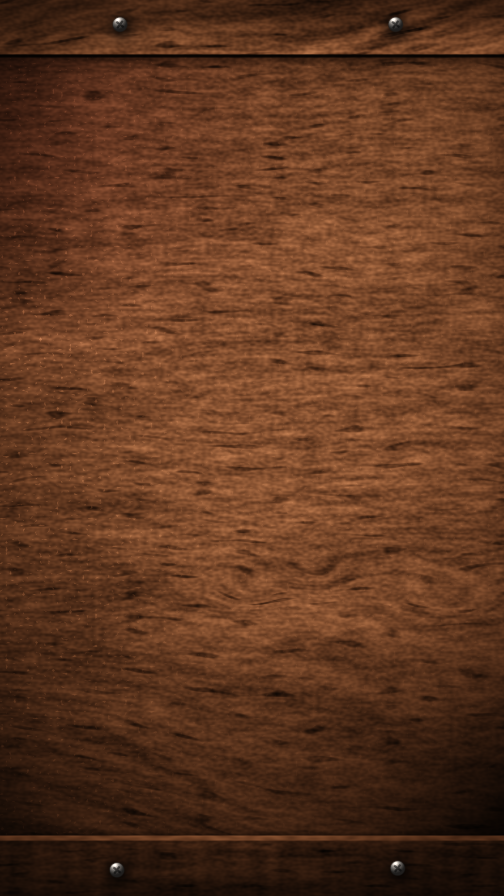
Reproduce this texture procedurally as a Shadertoy shader.

```glsl
// A dark wooden panel held between two screwed-down planks at top and bottom.
// Stretched gradient noise, bent by knots and arcs, gives the grain; broad
// light falloff, bevels and domed screw heads are laid over it.

float hash(vec2 p) {
    vec3 q = fract(vec3(p.xyx) * 0.1031);
    q += dot(q, q.yzx + 33.33);
    return fract((q.x + q.y) * q.z);
}

vec2 gradient(vec2 cell) {
    float angle = 6.2832 * hash(cell);
    return vec2(cos(angle), sin(angle));
}

float noise(vec2 p) {
    vec2 i = floor(p), f = fract(p);
    vec2 u = f * f * f * (f * (f * 6.0 - 15.0) + 10.0), e = vec2(0, 1);
    float low = mix(dot(gradient(i), f), dot(gradient(i + e.yx), f - e.yx), u.x);
    float high = mix(dot(gradient(i + e), f - e), dot(gradient(i + 1.0), f - 1.0), u.x);
    return 1.4 * mix(low, high, u.y);
}

float bump(vec2 p, vec2 centre, vec2 size) {
    vec2 d = (p - centre) / size;
    return exp(-dot(d, d));
}

// Bends the panel's grain around three knots and into arcs at the lower left.
vec2 bendGrain(vec2 p) {
    float lift = 0.045 * bump(p, vec2(0.352, 0.355), vec2(0.045, 0.022));
    lift += 0.04 * bump(p, vec2(0.276, 0.336), vec2(0.04, 0.02));
    lift += 0.04 * bump(p, vec2(0.5, 0.33), vec2(0.06, 0.025));
    lift += 0.14 * (1.0 - exp(-18.0 * p.x * p.x)) * smoothstep(0.4, 0.05, p.y);
    lift += 0.012 * noise(p * vec2(5, 8)) + 0.004 * noise(p * vec2(16, 24));
    return p + vec2(0, lift);
}

// Relative brightness of the wood: growth bands, fibres, pores and grit.
float woodGrain(vec2 p, vec2 bent, float bandStrength) {
    vec2 fibre = mix(p, bent, 0.45);
    float g = 1.0 + bandStrength * noise(bent * vec2(4, 55));
    g += 0.10 * noise(p * vec2(5, 9) + 7.0);
    g += 0.17 * noise(fibre * vec2(16, 105) + 31.0);
    g += 0.24 * noise(fibre * vec2(42, 210) + 53.0);
    g += 0.20 * noise(p * vec2(170, 290));
    g += 0.07 * noise(p * vec2(38, 3) + 13.0) * smoothstep(0.4, 0.8, p.y);
    g -= 0.38 * smoothstep(0.35, 0.7, noise(fibre * vec2(24, 130) + 91.0));
    return g;
}

// Brown ramp that turns less saturated as it brightens.
vec3 woodColour(float tone) {
    tone = clamp(tone, 0.02, 0.9);
    return tone * vec3(1.0, 0.5 + 0.2 * tone, 0.23 + 0.25 * tone);
}

void addScrew(inout vec3 colour, vec2 p, vec2 centre, float pixel) {
    vec2 d = (p - centre) / 0.0082;
    float r = length(d);
    colour *= 1.0 - 0.75 * bump(d, vec2(0.1, -0.4), vec2(1.6));
    float dome = sqrt(max(0.0, 1.0 - r * r));
    float light = max(0.0, dot(vec3(d, dome), normalize(vec3(-0.3, 0.65, 0.7))));
    float metal = 0.12 + 0.55 * light * light + 0.45 * pow(light, 12.0);
    // Worn cross recess
    vec2 slot = abs(mat2(0.8, 0.6, -0.6, 0.8) * d);
    float recess = smoothstep(0.24, 0.06, min(slot.x, slot.y)) * smoothstep(0.75, 0.5, r);
    metal *= 1.0 - 0.55 * recess;
    float edge = pixel / 0.0082;
    colour = mix(colour, metal * vec3(1.0, 0.96, 0.92), smoothstep(1.0 + edge, 1.0 - edge, r));
}

void mainImage(out vec4 fragColor, in vec2 fragCoord) {
    vec2 uv = fragCoord / iResolution.xy;
    vec2 p = fragCoord / iResolution.y;
    float pixel = 1.0 / iResolution.y;
    float aspect = iResolution.x / iResolution.y;

    // Panel: glow in the middle, deep shade in the lower corners
    vec2 offset = (uv - vec2(0.55, 0.55)) / vec2(0.5, 0.46);
    float light = 0.53 - 0.15 * offset.x * offset.x - 0.13 * offset.y * offset.y;
    light -= 0.12 * smoothstep(0.4, 0.06, uv.y);
    light -= 0.11 * bump(uv, vec2(1.0, 0.07), vec2(0.5, 0.22));
    light -= 0.07 * bump(uv, vec2(0.0, 0.9), vec2(0.35, 0.2));
    light += 0.07 * bump(uv, vec2(0.0, 0.61), vec2(0.35, 0.025));
    light *= 1.0 - 0.6 * exp(-max(0.0, 0.938 - uv.y) / 0.008);
    light *= 1.0 - 0.4 * exp(-max(0.0, uv.y - 0.068) / 0.004);
    float bands = 0.16 + 0.12 * smoothstep(0.45, 0.3, uv.y);
    float tone = light * woodGrain(p, bendGrain(p), bands);
    // Bright grit, densest along the left
    float grit = smoothstep(0.42, 0.8, noise(p * vec2(210, 260) + 17.0));
    tone += 0.24 * grit * light * (0.5 + 1.4 * smoothstep(0.45, 0.0, uv.x));
    vec3 colour = woodColour(tone);
    colour.gb *= 1.0 - vec2(0.1, 0.02) * bump(uv, vec2(0.0, 0.88), vec2(0.4, 0.2));

    // Top plank: slanted figure with a lit lower lip
    vec2 slanted = vec2(p.x, p.y - 0.2 * p.x - 0.018 * sin(13.0 * p.x));
    float topLight = mix(0.46, 0.25, smoothstep(0.94, 1.0, uv.y));
    topLight *= 0.62 + 0.38 * smoothstep(0.0, 0.4, uv.x);
    topLight *= 1.0 - 0.2 * smoothstep(0.8, 1.0, uv.x);
    float topTone = topLight * woodGrain(p, slanted, 0.5);
    topTone += 0.08 * bump(uv, vec2(0.6, 0.942), vec2(0.6, 0.002));
    colour = mix(colour, woodColour(topTone), smoothstep(-pixel, pixel, uv.y - 0.939));
    colour *= 1.0 - 0.8 * smoothstep(0.0025, 0.0008, abs(uv.y - 0.9375));

    // Bottom plank: almost black, with a lit upper lip
    float bottomLight = 0.07 + 0.13 * bump(uv, vec2(0.45, 0.055), vec2(0.48, 0.05));
    float bottomTone = bottomLight * (woodGrain(p, p, 0.4) + 0.3 * noise(p * vec2(60, 9)));
    float lip = smoothstep(0.0605, 0.063, uv.y);
    float lipTone = 0.25 + 0.2 * bump(uv, vec2(0.45, 0.07), vec2(0.42, 1.0));
    bottomTone = mix(bottomTone, lipTone * (1.0 + 0.25 * noise(p * vec2(60, 200))), lip);
    colour = mix(colour, woodColour(bottomTone), smoothstep(pixel, -pixel, uv.y - 0.0675));

    // Screws, two on each plank
    for (int i = 0; i < 2; i++) {
        float side = float(i);
        addScrew(colour, p, vec2(aspect * mix(0.238, 0.785, side), 0.9727), pixel);
        addScrew(colour, p, vec2(aspect * mix(0.232, 0.789, side), mix(0.029, 0.031, side)), pixel);
    }
    fragColor = vec4(colour, 1.0);
}
```
